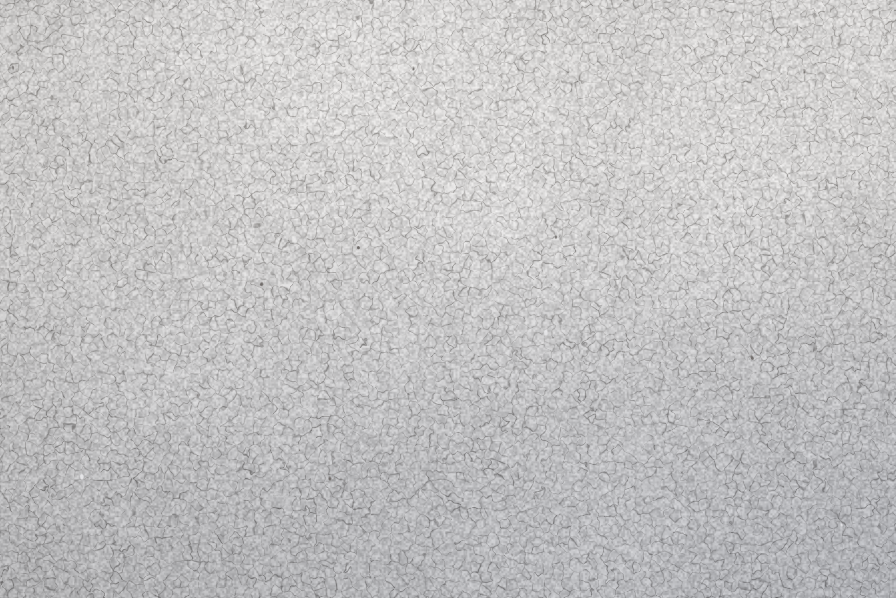
This texture is drawn by a Shadertoy shader. Its source:

```glsl
// Pale grey paint, weathered into a fine net of hairline cracks.

// Lengths are fractions of the canvas height.
const float PLATES = 66.0;          // plates per canvas height
const float JITTER = 0.92;
const float CRACK_HALF_WIDTH = 0.0008;
const float CRACK_DEPTH = 0.25;
const float WARP_SCALE = 150.0;
const float WARP_AMOUNT = 0.0065;
const float GRAIN_SCALE = 300.0;
const float GRAIN_AMOUNT = 0.2;
const float PLATE_TONE = 0.02;
const float CLOUD_AMOUNT = 0.07;
const float FLAW_CELLS = 9.0;       // flaw sites per canvas height
const float FLAW_CHANCE = 0.1;

const vec3 BASE_GREY = vec3(0.799, 0.797, 0.797);
const vec3 WARM_TINT = vec3(0.003, 0.000, -0.004);
const vec3 COOL_TINT = vec3(-0.010, -0.003, 0.014);
const vec3 PIT_COLOR = vec3(0.36, 0.34, 0.33);
const vec3 CHIP_COLOR = vec3(0.93, 0.93, 0.94);

float hash(vec2 p) {
    vec3 q = fract(p.xyx * vec3(0.1031, 0.1030, 0.0973));
    q += dot(q, q.yzx + 33.33);
    return fract((q.x + q.y) * q.z);
}

vec2 hash2(vec2 p) {
    return vec2(hash(p), hash(p + 71.7));
}

float noise(vec2 p) {
    vec2 i = floor(p), f = fract(p);
    f = f * f * (3.0 - 2.0 * f);
    return mix(mix(hash(i), hash(i + vec2(1, 0)), f.x),
               mix(hash(i + vec2(0, 1)), hash(i + vec2(1, 1)), f.x), f.y);
}

float fbm(vec2 p) {
    float sum = 0.0, weight = 0.5;
    for (int i = 0; i < 4; i++) {
        sum += weight * noise(p);
        p = mat2(1.6, 1.2, -1.2, 1.6) * p + 13.7;
        weight *= 0.5;
    }
    return sum / 0.9375;
}

vec2 platePoint(vec2 id) {
    return id + 0.5 + JITTER * (hash2(id) - 0.5);
}

// x: distance to the nearest crack, y: hash of that crack, z: hash of the plate
vec3 crackNet(vec2 p) {
    vec2 base = floor(p), nearId = base, nearVec = vec2(0.0);
    float nearest = 1e3;
    for (int y = -1; y <= 1; y++)
    for (int x = -1; x <= 1; x++) {
        vec2 id = base + vec2(x, y), v = platePoint(id) - p;
        if (dot(v, v) < nearest) {
            nearest = dot(v, v);
            nearId = id;
            nearVec = v;
        }
    }
    float edge = 1e3, edgeHash = 0.0;
    for (int y = -2; y <= 2; y++)
    for (int x = -2; x <= 2; x++) {
        vec2 id = nearId + vec2(x, y), v = platePoint(id) - p, gap = v - nearVec;
        if (dot(gap, gap) < 1e-5) continue;
        float d = dot(0.5 * (v + nearVec), normalize(gap));
        if (d < edge) {
            edge = d;
            edgeHash = hash(id + nearId + 19.3);
        }
    }
    return vec3(edge, edgeHash, hash(nearId + 5.1));
}

// Broad light: bright above the middle, dim along the foot and the sides
float broadLight(vec2 uv, vec2 p) {
    vec2 offset = (uv - vec2(0.55, 0.76)) * vec2(1.5, 1.7);
    float glow = exp(-dot(offset, offset));
    float corner = smoothstep(0.7, 1.0, uv.x) * smoothstep(0.55, 1.0, uv.y);
    return 0.14 * (glow - 0.62) + 0.035 * corner + 0.025 * (uv.y - 0.5)
         + CLOUD_AMOUNT * (fbm(p * 3.0 + 4.0) - 0.5);
}

// Rare dark pits (x) and pale chips (y)
vec2 flaws(vec2 p, float pixel) {
    vec2 base = floor(p * FLAW_CELLS), mask = vec2(0.0);
    for (int y = -1; y <= 1; y++)
    for (int x = -1; x <= 1; x++) {
        vec2 id = base + vec2(x, y);
        float kind = hash(id + 40.6);
        if (kind > FLAW_CHANCE) continue;
        vec2 offset = p - (id + hash2(id + 8.2)) / FLAW_CELLS;
        float radius = mix(0.0012, 0.0034, hash(id + 3.9));
        float d = length(offset * vec2(1.2, 0.8)) - radius + 0.004 * (noise(p * 200.0) - 0.5);
        float cover = 1.0 - smoothstep(-pixel, pixel, d);
        mask = max(mask, kind < 0.75 * FLAW_CHANCE ? vec2(cover, 0.0) : vec2(0.0, cover));
    }
    return mask;
}

void mainImage(out vec4 fragColor, in vec2 fragCoord) {
    float pixel = 1.0 / iResolution.y;
    vec2 p = fragCoord * pixel, uv = fragCoord / iResolution.xy;

    // Cracks wander, and vary from faint to open
    vec2 warp = vec2(noise(p * WARP_SCALE), noise(p * WARP_SCALE + 57.0)) - 0.5;
    vec3 net = crackNet((p + WARP_AMOUNT * warp) * PLATES);
    float crack = 1.0 - smoothstep(CRACK_HALF_WIDTH - pixel, CRACK_HALF_WIDTH + pixel, net.x / PLATES);
    crack *= mix(0.1, 1.0, net.y) * mix(0.5, 1.35, noise(p * 60.0));

    // Plate surface
    float grain = 0.75 * noise(p * GRAIN_SCALE) + 0.25 * noise(p * GRAIN_SCALE * 0.53 + 9.0) - 0.5;
    float tone = broadLight(uv, p) + GRAIN_AMOUNT * grain + PLATE_TONE * (net.z - 0.5);
    float cool = smoothstep(0.85, 0.0, uv.y) * mix(0.5, 1.0, uv.x);
    vec3 color = BASE_GREY + tone + mix(WARM_TINT, COOL_TINT, cool);

    color -= CRACK_DEPTH * crack * vec3(0.98, 1.0, 1.02);
    vec2 flaw = flaws(p, pixel);
    color = mix(color, PIT_COLOR, 0.8 * flaw.x);
    color = mix(color, CHIP_COLOR, 0.8 * flaw.y);
    fragColor = vec4(clamp(color, 0.0, 1.0), 1.0);
}
```
